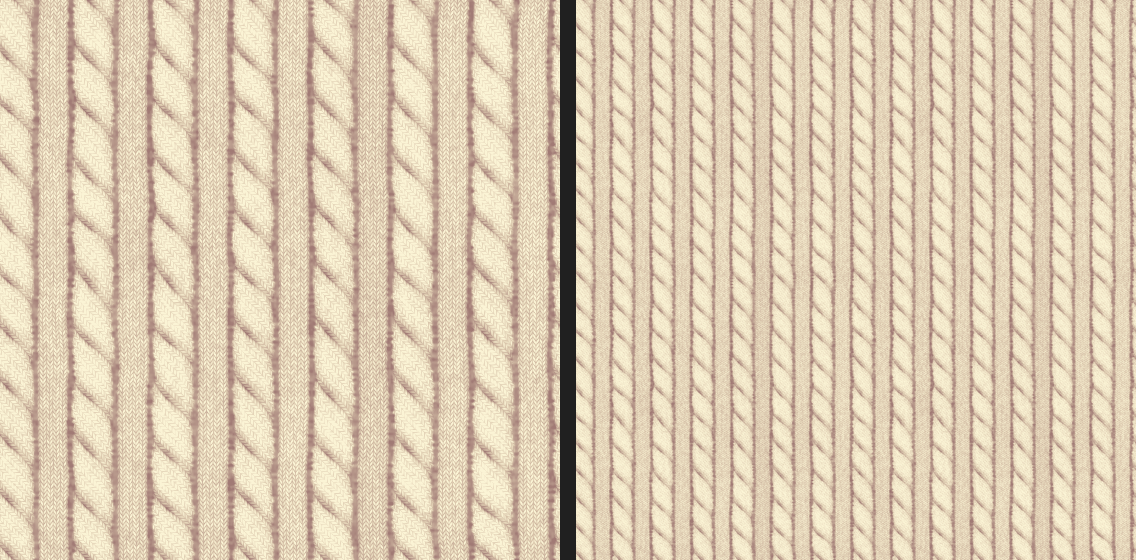
Left: one tile. Right: repeated 2 by 2.
A three.js fragment shader for this texture:

```glsl
// Cream wool cable knit: twisted cables alternating with flat stockinette ribs, tileable.
#define CABLES 7.0
#define TWISTS 10.0
#define CABLE_OFFSET 0.164
#define CABLE_HALF 0.225
#define RIB_HALF 0.19
#define RIB_COLUMNS 12.0
#define RIB_ROWS 128.0
#define STRAND_COLUMNS 5.0
#define STRAND_ROWS 96.0
#define SHADOW_COLOR vec3(0.63, 0.48, 0.46)
#define WOOL_COLOR vec3(0.86, 0.785, 0.68)
#define LIGHT_COLOR vec3(0.985, 0.955, 0.835)

varying vec2 vUv;

const float PI = 3.14159;

float hash(vec2 p) {
  return fract(sin(dot(p, vec2(127.1, 311.7))) * 43758.5453);
}

// Value noise that wraps after the given whole number of cells
float wrapNoise(vec2 cells) {
  vec2 p = vUv * cells;
  vec2 i = floor(p);
  vec2 f = fract(p);
  f = f * f * (3.0 - 2.0 * f);
  vec2 a = mod(i, cells);
  vec2 b = mod(i + 1.0, cells);
  return mix(mix(hash(a), hash(vec2(b.x, a.y)), f.x),
             mix(hash(vec2(a.x, b.y)), hash(b), f.x), f.y);
}

// V-shaped stitches; wrap holds the number of legs and rows before repeating
float stitches(vec2 p, vec2 wrap, float seed) {
  float fromSpine = abs(fract(p.x) - 0.5);
  float row = p.y - 2.0 * fromSpine;
  vec2 id = mod(vec2(floor(p.x * 2.0), floor(row)), wrap);
  float leg = sqrt(abs(sin(2.0 * PI * p.x)) + 0.02);
  float loop = sin(PI * fract(row));
  return leg * loop * (0.75 + 0.5 * hash(id + seed));
}

// Height of a crease across the cable, steeper near its sides
float creaseCurve(float t) {
  return 0.31 * t + 0.1 * t * t * t;
}

vec3 woolColor(float tone) {
  vec3 dark = mix(SHADOW_COLOR, WOOL_COLOR, smoothstep(0.0, 0.1, tone) * 0.1
              + clamp((tone - 0.05) / 0.55, 0.0, 1.0) * 0.9);
  return mix(dark, LIGHT_COLOR, clamp((tone - 0.6) / 0.4, 0.0, 1.0));
}

void main() {
  // Irregular hand-knit outline and loose fibres
  float fray = wrapNoise(vec2(90.0, 190.0)) - 0.5;
  float fibre = wrapNoise(vec2(230.0, 170.0)) - 0.5;
  float drift = wrapNoise(vec2(7.0, 9.0)) - 0.5;
  float sway = wrapNoise(vec2(7.0, 14.0)) - 0.5;

  float across = vUv.x * CABLES - CABLE_OFFSET + 0.035 * sway;
  float cableId = mod(floor(across + 0.5), CABLES);
  float ribId = mod(floor(across), CABLES);
  float x = fract(across + 0.5) - 0.5;
  float ribX = fract(across) - 0.5;

  // Twist phase: each whole step is one overlapping strand
  float t = clamp(x / 0.25, -1.1, 1.1);
  float phase = vUv.y * TWISTS + creaseCurve(t) - creaseCurve(-0.4)
              + 0.2 * drift + 0.08 * (hash(vec2(cableId, 3.0)) - 0.5);
  float along = fract(phase);
  float hump = sin(PI * along);

  // Cable: rounded strands with a dark notch on the left of each crossing
  float halfWidth = CABLE_HALF + 0.035 * sqrt(hump) + 0.035 * fray;
  float edge = halfWidth - abs(x);
  float cableMask = smoothstep(-0.015, 0.03, edge);
  float roundness = smoothstep(-0.02, 0.12, edge);
  float notch = exp(-pow((t + 0.3) / 0.42, 2.0));
  float softSide = 1.0 - smoothstep(0.0, 0.34, along + 0.03 * fray);
  float sharpSide = smoothstep(0.9, 1.0, along + 0.03 * fray);
  float crease = max(softSide, sharpSide);
  vec2 strandUv = vec2(phase * STRAND_COLUMNS,
                       (vUv.y - x / CABLES) * STRAND_ROWS);
  float strandStitch = stitches(strandUv,
      vec2(2.0 * STRAND_COLUMNS * TWISTS, STRAND_ROWS), cableId * 17.0);
  float cable = 0.4 + 0.26 * roundness + 0.12 * hump + 0.34 * strandStitch;
  cable -= crease * (0.16 + 0.2 * notch) + 0.03 * t;
  cable -= 0.3 * notch * pow(crease, 4.0);

  // Rib: straight columns of stitches, slightly different from rib to rib
  float ribEdge = RIB_HALF + 0.016 * fray - abs(ribX);
  float ribMask = smoothstep(-0.012, 0.028, ribEdge);
  vec2 ribUv = vec2(ribX * RIB_COLUMNS, vUv.y * RIB_ROWS);
  float ribStitch = stitches(ribUv, vec2(2.0 * RIB_COLUMNS, RIB_ROWS), ribId * 29.0);
  float rib = 0.4 + 0.5 * ribStitch + 0.07 * smoothstep(0.0, 0.12, ribEdge);
  rib += 0.1 * (hash(vec2(ribId, 8.0)) - 0.5);

  // Gutter: deepest on the left of each cable
  float gutter = 0.13 + 0.08 * step(0.0, x) + 0.25 * fray;

  float tone = mix(gutter, rib, ribMask);
  tone = mix(tone, cable, cableMask);
  tone += 0.2 * fibre + 0.07 * drift;
  gl_FragColor = vec4(woolColor(tone), 1.0);
}
```
